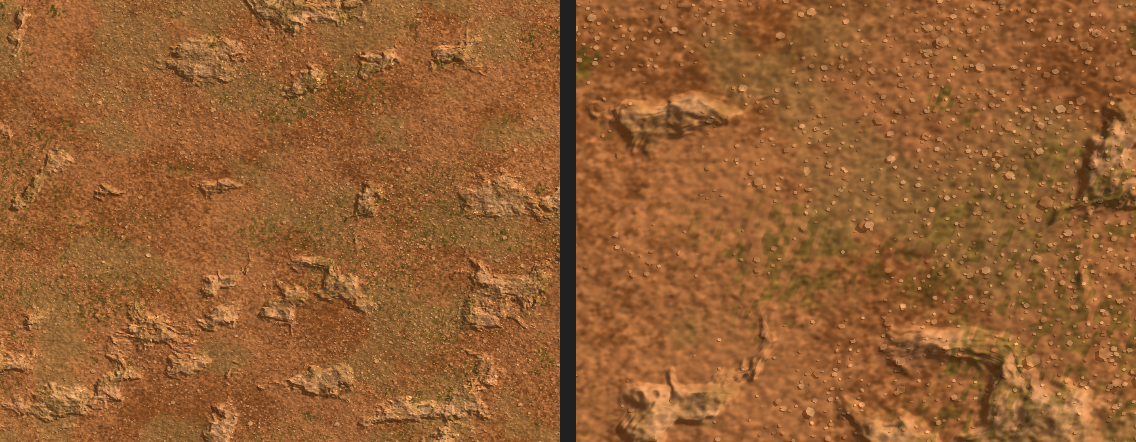
Left, the full canvas; right, a detail of the centre.
Write a WebGL 2 fragment shader that draws this texture.

```glsl
#version 300 es
precision highp float;
// Dry reddish earth with half-buried craggy rock, loose grit and sparse weeds.
// A height field of noise and broken mounds is lit from the upper right;
// jittered cells add angular grit with shadows, stretched noise adds grass.
#define SOIL_LIGHT vec3(0.645, 0.405, 0.228)
#define SOIL_DARK vec3(0.515, 0.295, 0.138)
#define TAN vec3(0.565, 0.41, 0.222)
#define STONE vec3(0.755, 0.55, 0.37)
#define SHADOW vec3(0.34, 0.175, 0.06)
#define GRASS vec3(0.39, 0.31, 0.12)
#define ROCK_CELLS 5.0
#define ROCK_DENSITY 0.7
#define GRIT_DENSITY 0.6
#define RELIEF 0.46
#define GRAIN 0.32
#define FORESHORTEN 1.25

uniform vec2 u_resolution;
out vec4 fragColor;
const vec2 LIGHT = vec2(0.72, 0.69);

vec2 hash2(vec2 cell) {
    uvec2 v = uvec2(ivec2(floor(cell)) + 32768);
    v = v * 1664525u + 1013904223u;
    for (int i = 0; i < 2; i++) {
        v.x += v.y * 1664525u;
        v.y += v.x * 1664525u;
        v ^= v >> 16u;
    }
    return vec2(v & 0xffffu) / 65535.0;
}

float noise(vec2 p) {
    vec2 i = floor(p), f = fract(p);
    f = f * f * (3.0 - 2.0 * f);
    float bottom = mix(hash2(i).x, hash2(i + vec2(1, 0)).x, f.x);
    float top = mix(hash2(i + vec2(0, 1)).x, hash2(i + vec2(1, 1)).x, f.x);
    return mix(bottom, top, f.y);
}

mat2 rotate(float a) { return mat2(cos(a), sin(a), -sin(a), cos(a)); }

// Summed octaves; folding the noise gives sharp crests and cracks
float octaves(vec2 p, bool folded) {
    float sum = 0.0, amp = 0.52;
    for (int i = 0; i < 5; i++) {
        float n = noise(p);
        sum += amp * (folded ? 1.0 - abs(2.0 * n - 1.0) : n);
        p = rotate(0.8) * p * 2.05 + 17.3;
        amp *= 0.5;
    }
    return sum;
}
float fbm(vec2 p) { return octaves(p, false); }

// Coverage of scattered mounds, broken up and fading into the soil
float rockMask(vec2 p) {
    p += 0.16 * (vec2(fbm(p * 8.0), fbm(p * 8.0 + 40.0)) - 0.5);
    vec2 q = p * ROCK_CELLS, corner = floor(q);
    float mound = -1.0;
    for (int k = 0; k < 9; k++) {
        vec2 cell = corner + vec2(k % 3 - 1, k / 3 - 1);
        vec2 pick = hash2(cell), jitter = hash2(cell + 211.0);
        if (pick.x > ROCK_DENSITY) continue;
        vec2 d = rotate(jitter.x * 2.4 - 1.6) * (q - cell - 0.15 - 0.7 * jitter);
        d /= mix(0.2, 0.62, pick.y * pick.y) * vec2(1.4, 0.75);
        mound = max(mound, 1.0 - length(d));
    }
    return smoothstep(-0.05, 0.75, mound + 2.0 * (fbm(p * 20.0) - 0.5));
}

float height(vec2 p, float rock) {
    float soil = 0.010 * fbm(p * 15.0) + 0.0016 * noise(p * 95.0) + 0.0018 * noise(p * 210.0);
    return soil + rock * (0.003 + 0.025 * octaves(p * 19.0, true));
}

// x: lit stone, y: its shadow on the soil, z: tone of the stone
vec3 grit(vec2 p, float scale, float density, float pixel) {
    vec2 q = rotate(scale) * p * scale;
    vec2 pick = hash2(q), jitter = hash2(q + 531.0);
    mat2 turn = rotate(jitter.x * 6.28);
    vec2 d = turn * (fract(q) - mix(vec2(0.34), vec2(0.66), jitter));
    vec2 away = d + turn * rotate(scale) * LIGHT * 0.15;
    float r = mix(0.1, 0.29, pick.y), aa = 0.55 * pixel * scale;
    vec2 skew = vec2(0.75, 0.6 + 0.7 * pick.y);
    float edge = max(abs(d.x) * 1.2, dot(abs(d), skew));
    float shadeEdge = max(abs(away.x) * 1.2, dot(abs(away), skew));
    float stone = 1.0 - smoothstep(r - aa, r + aa, edge);
    float shade = 1.0 - smoothstep(r - aa, r + aa, shadeEdge);
    return vec3(vec2(stone, shade * (1.0 - stone)) * step(pick.x, density), jitter.y);
}

void main() {
    float pixel = 1.0 / u_resolution.y;
    vec2 p = gl_FragCoord.xy * pixel * vec2(1.0, FORESHORTEN) + 3.0;
    // Soil and rock colour
    float grain = 0.5 * (noise(p * 150.0 + 8.0) + noise(rotate(0.6) * p * 310.0));
    vec3 col = mix(SOIL_DARK, SOIL_LIGHT, smoothstep(0.27, 0.65, 0.6 * fbm(p * 9.0) + 0.4 * grain));
    col = mix(col, TAN, 0.7 * smoothstep(0.5, 0.66, fbm(p * 8.0 + 70.0)));
    float rock = rockMask(p);
    vec3 rockCol = mix(TAN, STONE, smoothstep(0.3, 0.65, fbm(p * 30.0 + 5.0)));
    col = mix(col, rockCol, 0.7 * rock) * (0.89 + 0.22 * fbm(p * 2.3 + 50.0));
    // Grass: thin patches and a few denser tufts
    float blades = noise(rotate(0.25) * p * vec2(230.0, 95.0));
    float sward = smoothstep(0.55, 0.72, fbm(p * 5.0 + 130.0));
    float tuft = smoothstep(0.67, 0.75, fbm(p * 14.0 + 90.0));
    float green = max(0.7 * sward, tuft) * smoothstep(0.42, 0.68, blades);
    col = mix(col, GRASS * (0.75 + 0.5 * grain), 0.85 * green);
    // Loose grit, coarse to fine
    float scale = 36.0, spread = GRIT_DENSITY * smoothstep(0.2, 0.62, fbm(p * 7.0 + 20.0));
    for (int i = 0; i < 4; i++) {
        vec3 g = grit(p, scale, spread * (0.15 + 0.25 * float(i)), pixel);
        col = mix(col, SHADOW, 0.6 * g.y);
        col = mix(col, mix(SOIL_LIGHT, STONE * 1.1, g.z), 0.85 * g.x);
        scale *= 1.55;
    }
    // Relief lighting, grain and dark crevices
    vec2 toLight = LIGHT * 0.0038;
    float slope = (height(p, rock) - height(p + toLight, rockMask(p + toLight))) / 0.0038;
    col *= (1.0 + RELIEF * clamp(slope, -0.9, 0.65)) * (1.0 + GRAIN * (grain - 0.5));
    col = mix(col, SHADOW, 0.65 * smoothstep(0.75, 1.7, -slope));
    fragColor = vec4(clamp(col, 0.0, 1.0), 1.0);
}
```
